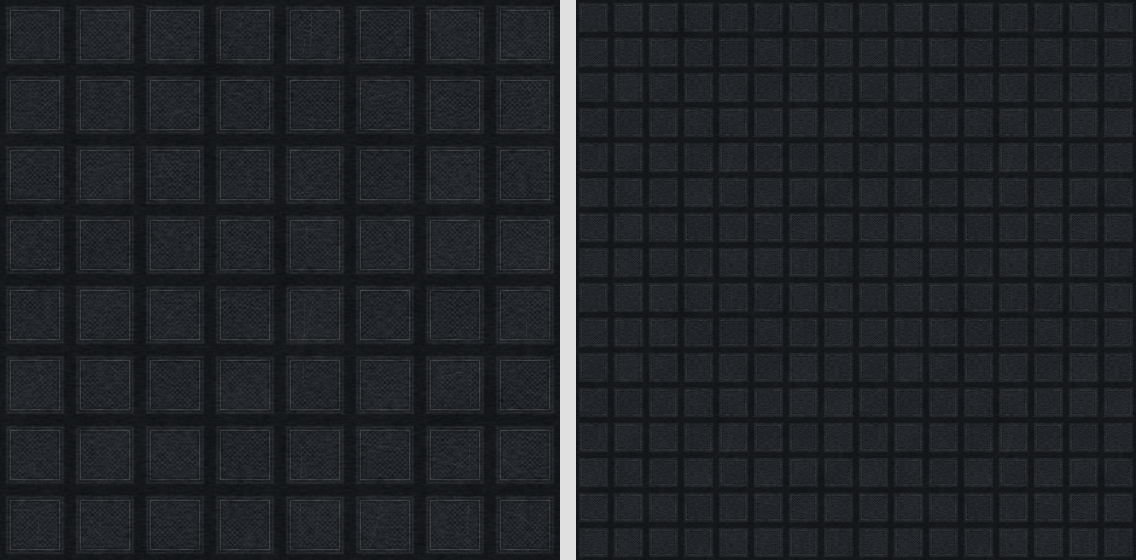
Left: one tile. Right: repeated 2 by 2.
Reproduce this pattern procedurally as a Shadertoy shader.

```glsl
// Dark woven cloth with an 8 by 8 grid of crosshatched, fine-lined square panels and faint scratches.
#define REPEATS 8.0
#define PANEL_HALF 0.414
#define FRAME_HALF 0.3516
#define LINE_WIDTH 0.0156
#define HATCH_COUNT 14.0
#define HATCH_DEPTH 0.036
#define WEAVE_DEPTH 0.046
#define SCRATCH_GAIN 0.065
#define GAP_COLOR vec3(0.081, 0.090, 0.100)
#define PANEL_COLOR vec3(0.134, 0.143, 0.156)
#define LINE_COLOR vec3(0.245, 0.255, 0.272)

float hash(vec2 p) {
    vec3 q = fract(p.xyx * vec3(0.1031, 0.1030, 0.0973));
    q += dot(q, q.yzx + 33.33);
    return fract((q.x + q.y) * q.z);
}

vec2 gradient(vec2 node, vec2 period) {
    float angle = 6.2832 * hash(mod(node, period) + 7.0);
    return vec2(cos(angle), sin(angle));
}

// Gradient noise on the unit canvas, wrapping after a whole number of nodes
float wrappedNoise(vec2 uv, vec2 period) {
    vec2 p = uv * period, i = floor(p), f = fract(p);
    vec2 u = f * f * f * (f * (f * 6.0 - 15.0) + 10.0);
    vec2 e = vec2(1.0, 0.0);
    float a = dot(gradient(i, period), f);
    float b = dot(gradient(i + e.xy, period), f - e.xy);
    float c = dot(gradient(i + e.yx, period), f - e.yx);
    float d = dot(gradient(i + e.xx, period), f - e.xx);
    return mix(mix(a, b, u.x), mix(c, d, u.x), u.y);
}

// Pixel coverage of a line, correct even when it is thinner than a pixel
float lineCoverage(float dist, float width, float px) {
    return clamp((dist + 0.5 * width) / px + 0.5, 0.0, 1.0)
         - clamp((dist - 0.5 * width) / px + 0.5, 0.0, 1.0);
}

float boxDistance(vec2 p, float halfSize) {
    vec2 q = abs(p) - halfSize;
    return length(max(q, 0.0)) + min(max(q.x, q.y), 0.0);
}

// Short straight scratches, placed differently in every cell
float cellScratches(vec2 p, vec2 cell, float px) {
    float sum = 0.0;
    for (int k = 0; k < 5; k++) {
        vec2 seed = cell + vec2(17.0, 41.0) * float(k + 1);
        vec2 center = 0.55 * (vec2(hash(seed), hash(seed + 5.3)) - 0.5);
        float angle = 3.1416 * hash(seed + 11.7);
        vec2 dir = vec2(cos(angle), sin(angle)), q = p - center;
        float reach = mix(0.08, 0.4, hash(seed + 23.1));
        float fade = 1.0 - smoothstep(0.6 * reach, reach, abs(dot(q, dir)));
        float strength = hash(seed + 31.9);
        sum += strength * strength * fade * lineCoverage(dot(q, vec2(-dir.y, dir.x)), 0.009, px);
    }
    return sum;
}

// Long, slightly leaning scratches that cross several panels
float longScratches(vec2 uv, float px) {
    float sum = 0.0;
    for (int k = 0; k < 3; k++) {
        float n = float(k);
        float x = 0.234 + 0.3 * n + 0.023 * uv.y;
        float wear = smoothstep(-0.3, 0.3, wrappedNoise(uv + 0.31 * n, vec2(4.0, 12.0)));
        sum += wear * lineCoverage((uv.x - x) * REPEATS, 0.011, px);
    }
    return sum;
}

// One family of thin parallel diagonals; t is the sum or difference of cell coordinates
float hatchLines(float t, float px) {
    float dist = (fract(t * HATCH_COUNT) - 0.5) / (HATCH_COUNT * sqrt(2.0));
    return lineCoverage(dist, 0.015, px);
}

void mainImage(out vec4 fragColor, in vec2 fragCoord) {
    vec2 uv = fragCoord / iResolution.xy;
    vec2 cell = floor(uv * REPEATS), p = fract(uv * REPEATS) - 0.5;
    float px = REPEATS / min(iResolution.x, iResolution.y);

    // Cloth grain: horizontal threads, fine speckle, mottling and broad shade
    float threads = wrappedNoise(uv, vec2(64.0, 230.0));
    float speckle = wrappedNoise(uv + 0.37, vec2(190.0));
    float mottle = wrappedNoise(uv, vec2(30.0));
    float shade = wrappedNoise(uv + 0.13, vec2(7.0, 11.0));

    // Soft raised panel with a lighter rim
    float outer = boxDistance(p, PANEL_HALF);
    float panel = 1.0 - smoothstep(-0.02, 0.02, outer);
    vec3 color = mix(GAP_COLOR, PANEL_COLOR, panel);
    color += 0.010 * lineCoverage(outer + 0.018, 0.02, px);

    // Crosshatched interior with slight changes between panels
    float frame = boxDistance(p, FRAME_HALF);
    float inside = 1.0 - smoothstep(-0.5 * px, 0.5 * px, frame + 0.03);
    float hatch = hatchLines(p.x + p.y, px) + hatchLines(p.x - p.y, px);
    float hatchWear = clamp(0.9 + 1.4 * mottle, 0.3, 1.4);
    color += inside * (vec3(0.019, 0.021, 0.023) - HATCH_DEPTH * hatch * hatchWear);
    color += panel * 0.010 * (hash(cell + 3.7) - 0.5);
    color += inside * SCRATCH_GAIN * (cellScratches(p, cell, px) + longScratches(uv, px));

    // Bright frame line with a dark groove on either side
    color -= 0.026 * lineCoverage(abs(frame) - 0.021, 0.018, px);
    float lineWear = clamp(0.86 + 0.5 * mottle + 0.4 * threads, 0.5, 1.0);
    color = mix(color, LINE_COLOR, lineWear * lineCoverage(frame, LINE_WIDTH, px));

    float grain = WEAVE_DEPTH * threads + 0.032 * speckle + 0.022 * mottle;
    color += grain * mix(0.6, 1.0, panel) + 0.012 * shade;
    fragColor = vec4(clamp(color, 0.0, 1.0), 1.0);
}
```
